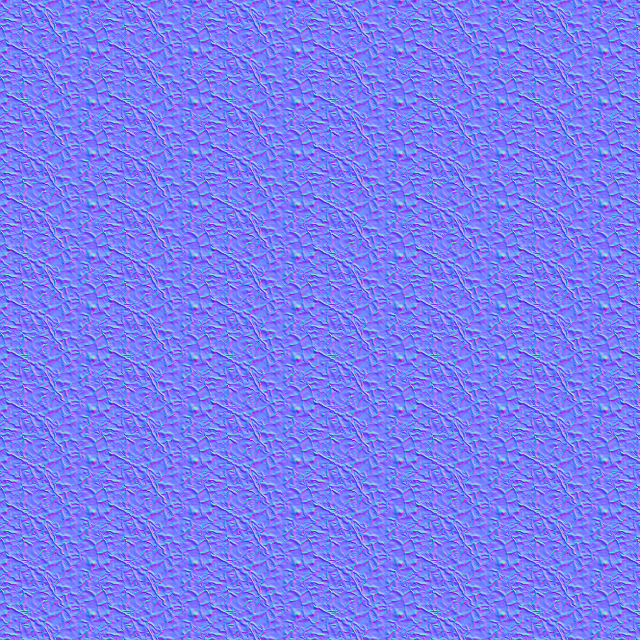
A WebGL 2 fragment shader for this texture map:

```glsl
#version 300 es
precision highp float;
// Tangent-space normal map of crinkled plaster: a 2:1 tile of thin raised veins,
// knobs and soft grain. A periodic height field is built from cell borders,
// segments and gradient noise, then its slopes are encoded as colour.

uniform vec2 u_resolution;
out vec4 fragColor;

const vec2 REPEATS = vec2(6.25, 12.5);  // tiles across and down the canvas
const vec2 TILE = vec2(2.0, 1.0);       // tile size in height-field units
const float VEIN_WIDTH = 0.030;
const float VEIN_HEIGHT = 0.031;
const vec2 SLOPE_GAIN = vec2(0.88, 1.0);
const vec2 BASE_TILT = vec2(-0.04, -0.015);

vec2 hash22(vec2 p, float seed) {
  vec3 q = fract(vec3(p.xyx + seed * 7.31) * vec3(0.1031, 0.1030, 0.0973));
  q += dot(q, q.yzx + 33.33);
  return fract((q.xx + q.yz) * q.zy);
}

// Gradient noise that wraps after "period" lattice cells.
float cornerValue(vec2 cell, vec2 offset, vec2 period, float seed) {
  float angle = 6.2832 * hash22(mod(cell, period), seed).x;
  return dot(vec2(cos(angle), sin(angle)), offset);
}

float gradientNoise(vec2 p, float frequency, float seed) {
  vec2 period = TILE * frequency;
  p *= frequency;
  vec2 i = floor(p), f = p - i;
  vec2 u = f * f * f * (f * (f * 6.0 - 15.0) + 10.0);
  vec2 e = vec2(1.0, 0.0);
  float low = mix(cornerValue(i, f, period, seed),
                  cornerValue(i + e.xy, f - e.xy, period, seed), u.x);
  float high = mix(cornerValue(i + e.yx, f - e.yx, period, seed),
                   cornerValue(i + e.xx, f - e.xx, period, seed), u.x);
  return mix(low, high, u.y);
}

// Distance to the border between the two nearest scattered cell centres.
float cellBorder(vec2 p, vec2 cells, float seed) {
  p *= cells / TILE;
  vec2 base = floor(p), nearest = vec2(0.0), second = vec2(0.0);
  float d1 = 9.0, d2 = 9.0;
  for (int y = -1; y <= 1; y++) {
    for (int x = -1; x <= 1; x++) {
      vec2 cell = base + vec2(x, y);
      vec2 r = cell + hash22(mod(cell, cells), seed) - p;
      float d = dot(r, r);
      if (d < d1) {
        d2 = d1; second = nearest;
        d1 = d; nearest = r;
      } else if (d < d2) {
        d2 = d; second = r;
      }
    }
  }
  return (d2 - d1) / (2.0 * max(length(second - nearest), 0.05)) / cells.y;
}

float bump(float d, float width) {
  return exp(-d * d / (width * width));
}

vec2 wrapOffset(vec2 d) {
  return d - TILE * round(d / TILE);
}

float segmentDistance(vec2 p, vec2 a, vec2 b) {
  vec2 halfSpan = 0.5 * (b - a);
  vec2 d = wrapOffset(p - 0.5 * (a + b));
  float t = clamp(dot(d, halfSpan) / dot(halfSpan, halfSpan), -1.0, 1.0);
  return length(d - halfSpan * t);
}

float knob(vec2 p, vec2 centre, float width) {
  return bump(length(wrapOffset(p - centre)), width);
}

float surfaceHeight(vec2 p) {
  // Bend the veins so that they wander.
  vec2 bend = 0.085 * vec2(gradientNoise(p, 4.0, 1.0), gradientNoise(p, 4.0, 2.0))
            + 0.040 * vec2(gradientNoise(p, 11.0, 3.0), gradientNoise(p, 11.0, 4.0));
  vec2 q = p + bend;

  // Broken coarse veins, and patches of finer ones.
  float patchNoise = gradientNoise(p, 3.0, 5.0);
  float coarse = bump(cellBorder(q, vec2(9.0, 5.0), 6.0), VEIN_WIDTH)
               * smoothstep(-0.45, 0.30, gradientNoise(p, 5.0, 7.0));
  float fine = bump(cellBorder(q, vec2(17.0, 10.0), 8.0), VEIN_WIDTH * 0.8)
             * smoothstep(-0.10, 0.35, patchNoise);

  // One long diagonal crease crosses the tile.
  float crease = min(segmentDistance(q, vec2(0.16, 0.66), vec2(0.80, 0.30)),
                     segmentDistance(q, vec2(0.80, 0.30), vec2(1.20, -0.30)));
  float veins = max(max(coarse, 0.65 * fine), 1.1 * bump(crease, VEIN_WIDTH));

  // Two bold knobs and scattered small ones.
  float knobs = 2.0 * knob(p, vec2(1.82, 0.49), 0.042) + 1.3 * knob(p, vec2(0.17, 0.63), 0.035);
  for (int i = 0; i < 12; i++) {
    knobs += 0.7 * knob(p, TILE * hash22(vec2(float(i), 3.0), 9.0), 0.028);
  }

  float grain = 0.018 * gradientNoise(p, 7.0, 10.0) + 0.006 * gradientNoise(p, 17.0, 11.0);
  return VEIN_HEIGHT * (veins + knobs) + grain;
}

void main() {
  vec2 uv = gl_FragCoord.xy / u_resolution;
  vec2 scale = REPEATS * TILE;
  vec2 p = uv * scale;
  // Differences span at least one screen sample, which smooths the slopes.
  vec2 e = max(vec2(0.0008), 0.5 / u_resolution) * scale;
  vec2 slope = vec2(surfaceHeight(p + vec2(e.x, 0.0)) - surfaceHeight(p - vec2(e.x, 0.0)),
                    surfaceHeight(p + vec2(0.0, e.y)) - surfaceHeight(p - vec2(0.0, e.y))) / (2.0 * e);
  vec3 normal = normalize(vec3(BASE_TILT - slope * SLOPE_GAIN, 1.0));
  fragColor = vec4(0.5 + 0.5 * normal, 1.0);
}
```
